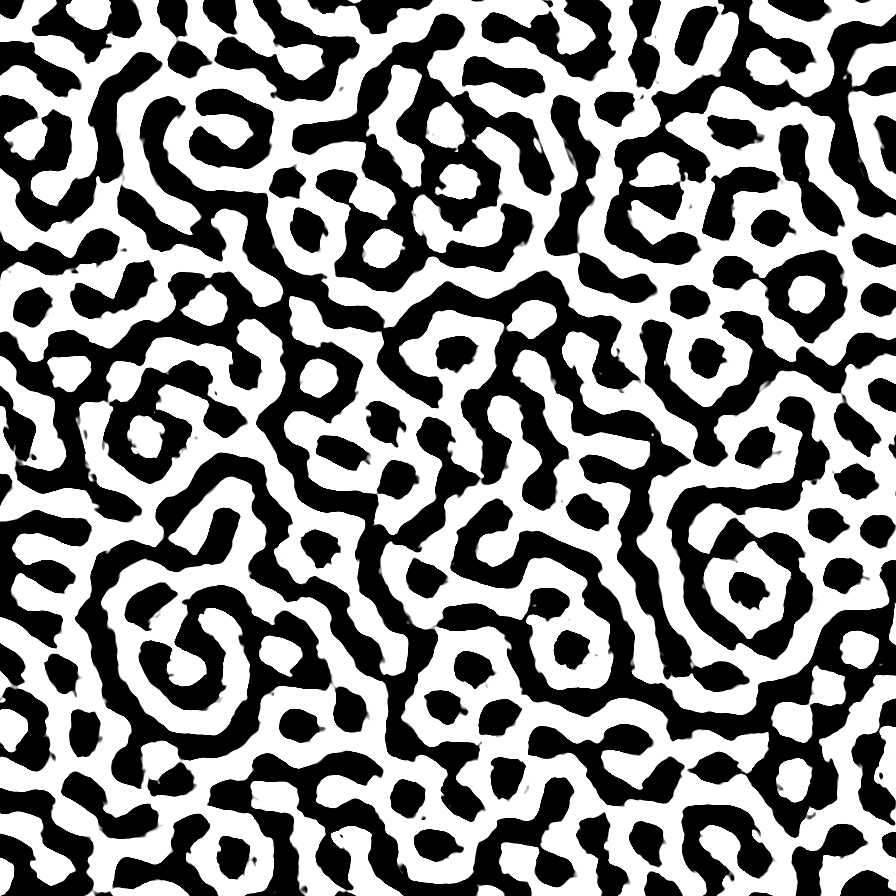
A WebGL 1 fragment shader for this pattern:

```glsl
precision highp float;
uniform vec2 u_resolution;

#define PERIODS 19.0   // stripe periods across the canvas
#define TAPS 32        // samples of the filter kernel
#define REACH 0.95     // kernel radius, in periods
#define SPREAD 0.45    // kernel scale; 0.45 resonates at one period
#define DRIVE 2.5      // steepness of the soft sign
#define DAMPING 0.22   // suppresses the weaker of crossing waves
#define BIAS 0.16      // favours dark dots over light ones
#define LEVEL 0.015    // final threshold, raises the light share
#define SEED 3.7

const float PI = 3.14159265;
const float GOLDEN_ANGLE = 2.39996;
const vec3 INK = vec3(0.0);
const vec3 PAPER = vec3(1.0);

// Twelve plane waves, packed by four
vec4 waveX[3];
vec4 waveY[3];
vec4 wavePhase[3];

vec4 hash(vec4 n) {
  return fract(sin(n * 12.9898 + SEED * 78.233) * 43758.5453);
}

void initWaves() {
  for (int i = 0; i < 3; i++) {
    vec4 n = float(i) * 4.0 + vec4(0.0, 1.0, 2.0, 3.0);
    vec4 angle = (n + hash(n + 1.0)) * PI / 12.0;
    vec4 frequency = mix(vec4(0.9), vec4(1.1), hash(n + 21.0));
    waveX[i] = cos(angle) * frequency;
    waveY[i] = sin(angle) * frequency;
    wavePhase[i] = hash(n + 41.0);
  }
}

// Random superposition of parabolic sine waves, with unit variance
float seedField(vec2 p) {
  vec4 sum = vec4(0.0);
  for (int i = 0; i < 3; i++) {
    vec4 x = fract(p.x * waveX[i] + p.y * waveY[i] + wavePhase[i]) - 0.5;
    sum += x * (8.0 - 16.0 * abs(x));
  }
  return dot(sum, vec4(0.4));
}

// Soft sign that evens out the amplitude
float react(float u) {
  float x = DRIVE * (u + BIAS);
  return x * inversesqrt(1.0 + x * x) - DAMPING * u;
}

void main() {
  initWaves();
  float scale = PERIODS / min(u_resolution.x, u_resolution.y);
  vec2 p = gl_FragCoord.xy * scale;

  // Band-pass kernel (1 - 2q + q^2/2) exp(-q), sampled on a golden spiral
  float c = cos(GOLDEN_ANGLE);
  float s = sin(GOLDEN_ANGLE);
  mat2 turn = mat2(c, s, -s, c);
  vec2 direction = vec2(1.0, 0.0);
  float u = 0.0;
  float total = 0.0;
  vec2 gradient = vec2(0.0);
  for (int i = 0; i < TAPS; i++) {
    float r = REACH * sqrt((float(i) + 0.5) / float(TAPS));
    float q = r * r / (SPREAD * SPREAD);
    float falloff = exp(-q);
    float weight = (1.0 - 2.0 * q + 0.5 * q * q) * falloff;
    float slope = (-3.0 + 3.0 * q - 0.5 * q * q) * falloff;
    vec2 offset = r * direction;
    float reaction = react(seedField(p + offset));
    u += weight * reaction;
    gradient -= slope * offset * reaction;
    total += abs(weight);
    direction = turn * direction;
  }
  u = u / total + LEVEL;
  gradient *= 2.0 / (SPREAD * SPREAD * total);

  // Distance to the contour gives a one pixel edge
  float edgeDistance = u / max(length(gradient), 1.0);
  float light = clamp(0.5 + edgeDistance / scale, 0.0, 1.0);
  gl_FragColor = vec4(mix(INK, PAPER, light), 1.0);
}
```
